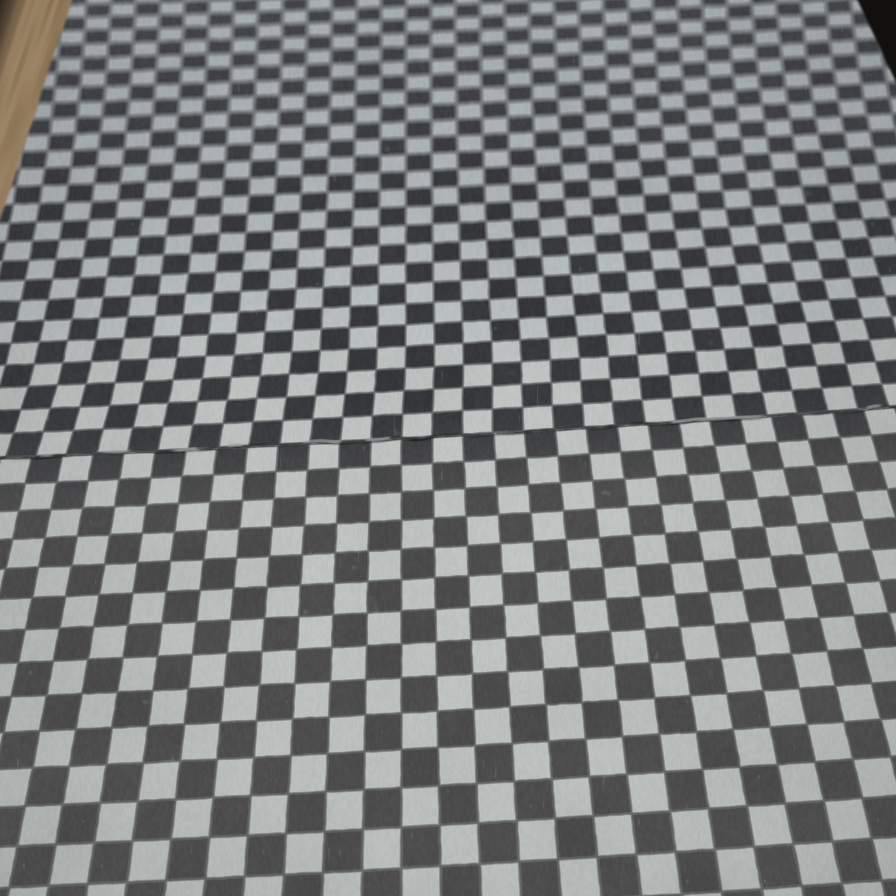
Give the GLSL for this pattern, as a WebGL 2 fragment shader.

```glsl
#version 300 es
precision highp float;
// A creased sheet of checkered paper receding over a wooden table.
uniform vec2 u_resolution;
out vec4 fragColor;

float hash(vec2 p) {
  vec3 q = fract(vec3(p.xyx) * 0.1031);
  q += dot(q, q.yzx + 33.33);
  return fract((q.x + q.y) * q.z);
}

float noise(vec2 p) {
  vec2 i = floor(p), f = fract(p);
  f = f * f * (3.0 - 2.0 * f);
  return mix(mix(hash(i), hash(i + vec2(1, 0)), f.x),
             mix(hash(i + vec2(0, 1)), hash(i + vec2(1, 1)), f.x), f.y);
}

// Signed distance to the nearest integer edge: positive in even cells
float alternate(float t) {
  return 0.5 - abs(mod(t + 0.5, 2.0) - 1.0);
}

void main() {
  vec2 uv = gl_FragCoord.xy / u_resolution;
  float x = uv.x, top = 1.0 - uv.y;   // top: distance below the upper edge
  float pixel = 1.0 / min(u_resolution.x, u_resolution.y);

  // Rows sag to the left and bend slightly
  float side = x - 0.5;
  float y = top + mix(0.040, 0.057, smoothstep(0.0, 0.5, top)) * side
          + 0.0154 * side * side;
  const float crease = 0.487;
  bool nearHalf = y > crease;

  // Cell size and grid position, with a different slope on each side of the crease
  vec2 cell, grid;
  if (nearHalf) {
    cell = vec2(0.0344 + 0.0195 * (y - crease), 0.0293 + 0.038 * (y - 0.508));
    grid.y = 7.5 + log(cell.y / 0.02905) / 0.038;
  } else {
    cell = vec2(0.02747 + 0.0045 * y + 0.0184 * y * y, 0.01432 + 0.0258 * y);
    grid.y = 6.5 + log(cell.y / 0.02651) / 0.0258;
  }
  grid.x = (x - 0.453 + 0.005 * smoothstep(0.38, 0.5, y)) / cell.x;

  // Checks, sharpest around the middle
  float blur = 0.0013 + 0.0022 * smoothstep(0.45, 0.0, top)
             + 0.0007 * smoothstep(0.75, 1.0, top) + 0.5 * pixel;
  vec2 wobble = vec2(noise(uv * 110.0), noise(uv * 110.0 + 47.0)) - 0.5;
  vec2 edge = vec2(alternate(grid.x), alternate(grid.y)) * cell + wobble * 0.0008;
  vec2 soft = clamp(edge / blur, -1.0, 1.0);
  float white = 0.5 + 0.5 * soft.x * soft.y;

  // Ink and paper under uneven light
  vec3 ink = mix(vec3(0.215, 0.22, 0.235), vec3(0.295, 0.295, 0.298),
                 smoothstep(0.44, 0.56, y));
  ink += 0.045 * smoothstep(0.28, 0.0, top);
  vec3 paper = mix(vec3(0.66, 0.685, 0.70), vec3(0.745, 0.765, 0.76),
                   smoothstep(0.05, 0.48, top));
  paper *= 1.0 - 0.30 * dot(vec2(side, max(top - 0.6, 0.0)),
                            vec2(side, max(top - 0.6, 0.0)));
  vec3 color = mix(ink, paper, white);

  // Thin dark outlines around the checks
  float outline = 1.0 - smoothstep(0.0, 0.0012 + pixel, min(abs(edge.x), abs(edge.y)));
  color *= 1.0 - 0.22 * outline * smoothstep(0.2, 0.6, top);

  // Fibres, blotches and pale scuffs
  float fibre = noise(uv * vec2(430.0, 210.0)) - 0.5;
  color += 0.028 * fibre + 0.025 * (noise(uv * 14.0) - 0.5);
  color += 0.07 * smoothstep(0.93, 1.0, noise(uv * vec2(150.0, 60.0))) * (1.0 - white);

  // Crease: a ragged dark line with flakes of bare paper
  float rip = y - crease + 0.003 * (noise(vec2(x * 45.0, 3.0)) - 0.5);
  float shade = 1.0 - smoothstep(0.0006, 0.0022 + pixel, abs(rip));
  color *= 1.0 - 0.5 * shade * (0.35 + 0.65 * noise(vec2(x * 60.0, 9.0)));
  float flake = smoothstep(0.62, 0.8, noise(vec2(x * 38.0, 21.0)))
              * (1.0 - smoothstep(0.0005, 0.0018 + pixel, abs(rip + 0.0018)));
  color = mix(color, vec3(0.62, 0.63, 0.63), 0.7 * flake);

  // Wooden table at the left, dark gap at the right
  float leftEdge = 0.081 - 0.33 * top + 0.002 * (noise(vec2(top * 40.0, 5.0)) - 0.5);
  float grain = noise(vec2((x + 0.33 * top) * 190.0, top * 14.0));
  vec3 wood = vec3(0.57, 0.475, 0.36) + 0.09 * (grain - 0.5);
  wood *= mix(0.35, 1.0, smoothstep(0.0, 0.035, x + 0.3 * top));
  color = mix(wood, color, smoothstep(-0.003, 0.003, x - leftEdge));
  float rightEdge = 0.957 + 0.47 * top;
  color = mix(color, vec3(0.07, 0.06, 0.06), smoothstep(-0.003, 0.003, x - rightEdge));

  fragColor = vec4(color, 1.0);
}
```
